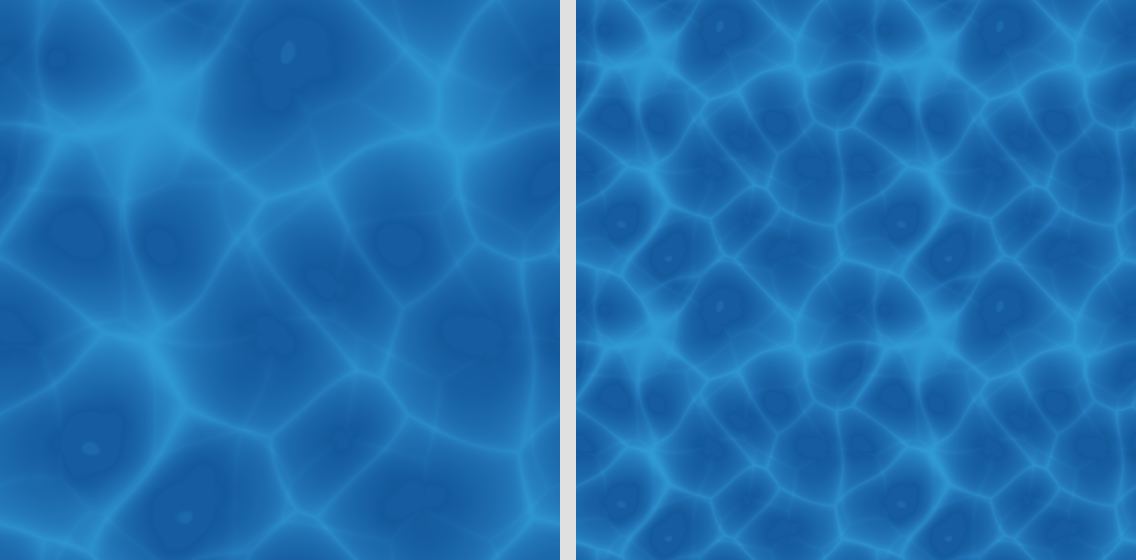
Left, the tile; right, the same tile 2 across and 2 down.
A WebGL 2 fragment shader for this texture:

```glsl
#version 300 es
precision highp float;

uniform vec2 u_resolution;
out vec4 fragColor;

const float TAU = 6.2831853;

vec3 hash3(vec2 id, float seed) {
  vec3 p = fract(vec3(id.xyx + seed) * vec3(0.1031, 0.1030, 0.0973));
  p += dot(p, p.yxz + 33.33);
  return fract((p.xxy + p.yzz) * p.zyx);
}

// Wrapping cellular noise: x is the weighted nearest distance, y the gap to the second.
// The per-site weight varies cell sizes and bends the borders.
vec2 cells(vec2 uv, float repeats, float weight, float seed) {
  vec2 p = uv * repeats;
  vec2 base = floor(p);
  float nearest = 9.0;
  float second = 9.0;
  for (int j = -2; j <= 2; j++) {
    for (int i = -2; i <= 2; i++) {
      vec2 id = base + vec2(i, j);
      vec3 rnd = hash3(mod(id, repeats), seed);
      float d = length(id + rnd.xy - p) - weight * (rnd.z - 0.5);
      second = min(second, max(nearest, d));
      nearest = min(nearest, d);
    }
  }
  return vec2(nearest, second - nearest);
}

float softMin(float a, float b, float k) {
  float h = max(k - abs(a - b), 0.0);
  return min(a, b) - h * h / (4.0 * k);
}

vec3 waterColor(float v) {
  return vec3(0.05, 0.32, 0.57) + v * vec3(0.16, 0.20, 0.27) + v * v * vec3(0.0, 0.15, 0.04);
}

void main() {
  vec2 uv = gl_FragCoord.xy / u_resolution;

  // Gentle periodic bending
  vec2 bent = uv + 0.016 * sin(TAU * (uv.yx * 2.0 + vec2(0.1, 0.6)))
                 + 0.007 * sin(TAU * (uv.yx * 3.0 + uv * 2.0 + vec2(0.7, 0.3)));

  vec2 pools = cells(bent, 4.0, 0.34, 17.0);
  vec2 veins = cells(bent, 5.0, 0.2, 53.0);
  vec2 grains = cells(bent, 13.0, 0.2, 91.0);

  // Thin creases that widen into bright channels in places
  float channel = smoothstep(0.2, 1.3, sin(TAU * (uv.x + 0.05)) + 0.6 * sin(TAU * (2.0 * uv.y - uv.x)));
  float ridge = exp(-pools.y * mix(13.0, 4.0, channel)) * mix(0.17, 0.36, channel);
  float threads = 0.07 * exp(-veins.y * 16.0);

  float v = 0.85 * pools.x + 0.16 * veins.x + ridge + threads - 0.04;
  v += 0.16 * (grains.x - 0.45) * (1.0 - smoothstep(0.08, 0.36, pools.x));

  // Dark outlined plateaus with rare pale flecks in the pool centres
  float depth = 0.15 - v;
  float fleck = 0.16 * smoothstep(0.20, 0.23, depth);
  v = max(v, 0.15) + 0.05 * smoothstep(0.0, 0.04, depth) + fleck;

  v = softMin(v, 0.86, 0.2);
  fragColor = vec4(waterColor(v), 1.0);
}
```
